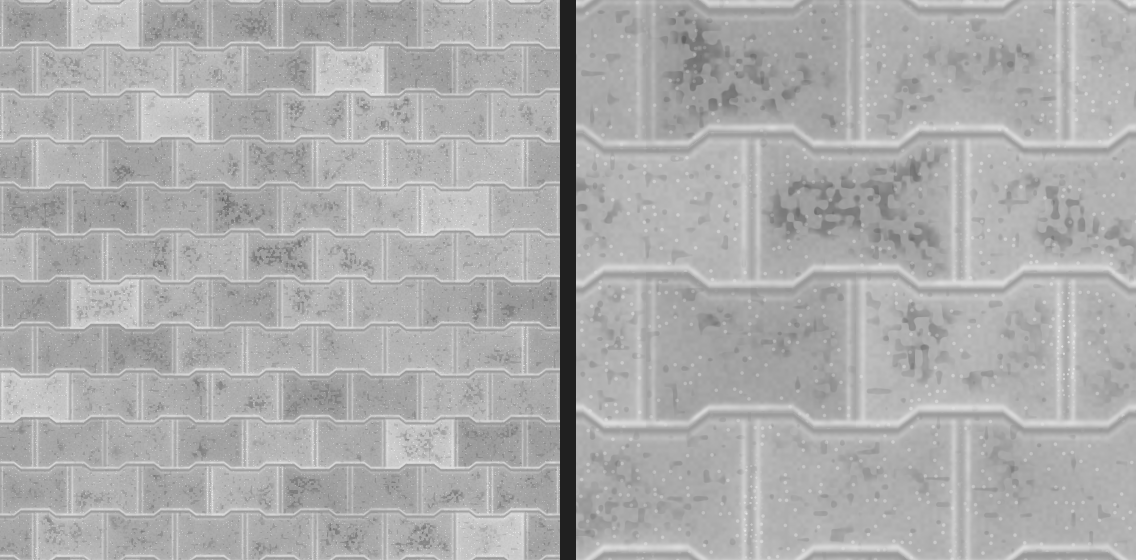
Left, the full canvas; right, a detail of the centre.
This texture is drawn by a three.js fragment shader. Its source:

```glsl
// Grey interlocking concrete pavers: 8 across, 12 rows in running bond, with wavy bed joints.
varying vec2 vUv;

const float COLUMNS = 8.0;
const float ROWS = 12.0;
const float TILE_W = 1.5;      // lengths below are in row heights
const float WAVE = 0.056;      // half height of the bed joint steps
const float GROOVE_TONE = 0.58;
const float BEVEL_TONE = 0.88;

float hash(vec2 p) {
  vec3 q = fract(vec3(p.xyx) * 0.1031);
  q += dot(q, q.yzx + 33.33);
  return fract((q.x + q.y) * q.z);
}

float noise(vec2 p) {
  vec2 i = floor(p), f = fract(p);
  f = f * f * (3.0 - 2.0 * f);
  return mix(mix(hash(i), hash(i + vec2(1.0, 0.0)), f.x),
             mix(hash(i + vec2(0.0, 1.0)), hash(i + 1.0), f.x), f.y);
}

float fbm(vec2 p) {
  float sum = 0.0, gain = 0.5;
  for (int i = 0; i < 4; i++) {
    sum += gain * noise(p);
    p = p * 2.07 + 17.3;
    gain *= 0.5;
  }
  return sum / 0.9375;
}

// Soft line of the given half width around a signed distance
float line(float d, float width) {
  return exp(-d * d / (width * width));
}

// Sideways shift of a row, in tiles
float rowShift(float row) {
  return 0.5 * (1.0 - mod(row, 2.0));
}

// Height of a bed joint: low at joints of the row above, high at joints below
float bedWave(float x, float row) {
  float d = abs(fract(x / TILE_W - rowShift(row) + 0.5) - 0.5);
  return mix(-WAVE, WAVE, clamp((d - 0.2) / 0.1, 0.0, 1.0));
}

// Small pale grains, at most one per cell
float specks(vec2 p, float amount) {
  vec2 cell = floor(p);
  vec2 center = 0.3 + 0.4 * vec2(hash(cell + 3.7), hash(cell + 9.1));
  float dotMask = 1.0 - smoothstep(0.12, 0.3, length(fract(p) - center));
  return dotMask * step(1.0 - amount, hash(cell + 21.0));
}

// Base tone of a tile with a few paler ones
float tileTone(vec2 tile) {
  float h = hash(tile * 3.0 + 11.0);
  return mix(0.615, 0.735, h) + 0.05 * step(0.88, h);
}

// Concrete face: clouds, grain, broken dark stains and specks
float concrete(vec2 p, vec2 tile, float edge) {
  vec2 q = p + 13.0 * vec2(hash(tile + 5.0), hash(tile + 8.0));
  float stain = smoothstep(0.48, 0.72, fbm(q * 2.4));
  stain *= smoothstep(0.06, 0.24, edge) * mix(0.35, 1.0, hash(tile + 31.0));
  float pits = smoothstep(0.42, 0.68, noise(q * 21.0));
  float tone = 0.07 * (fbm(q * 1.3 + 40.0) - 0.5);
  tone += 0.035 * (noise(q * 34.0) - 0.5);
  tone -= stain * (0.025 + 0.14 * pits);
  tone -= 0.07 * smoothstep(0.78, 0.92, noise(q * 16.0 + 70.0));
  return tone + 0.09 * specks(q * 17.0, 0.16);
}

void main() {
  vec2 p = vUv * ROWS;

  // Signed distance to the nearest bed joint, then the tile on that side
  float joint = floor(p.y + 0.5);
  float bed = p.y - joint - bedWave(p.x, joint);
  float row = joint - step(bed, 0.0);
  float across = p.x / TILE_W - rowShift(row);
  vec2 tile = vec2(mod(floor(across), COLUMNS), mod(row, ROWS));
  float side = (0.5 - abs(fract(across) - 0.5)) * TILE_W;
  float edge = min(abs(bed), side);

  // Face with a pale bloom towards the edges
  float wear = noise(p * 0.9 + 4.0);
  float tone = tileTone(tile) + concrete(p, tile, edge);
  tone += exp(-edge / 0.08) * mix(0.03, 0.12, wear * wear);

  // Upright joints: a grey groove between two pale bevels
  float clearBed = smoothstep(0.02, 0.07, abs(bed));
  float chips = mix(0.55, 1.0, noise(p * 15.0 + 60.0));
  float bevel = line(side - 0.052, 0.02) * clearBed;
  tone = mix(tone, 0.64, 0.75 * line(side, 0.026) * clearBed);
  tone = mix(tone, BEVEL_TONE, bevel * chips * mix(0.3, 0.8, wear));
  float crumbs = specks(p * 26.0, 0.5) * line(side, 0.06);
  tone += 0.16 * crumbs * smoothstep(0.55, 0.8, wear);

  // Bed joints: bright lip above, dark groove, faint bevel below
  tone = mix(tone, GROOVE_TONE, 0.8 * line(bed + 0.018, 0.028));
  tone = mix(tone, BEVEL_TONE, line(bed - 0.034, 0.025) * chips * mix(0.75, 1.0, wear));
  tone = mix(tone, BEVEL_TONE, line(bed + 0.075, 0.02) * chips * 0.25);

  gl_FragColor = vec4(vec3(clamp(tone, 0.0, 1.0)), 1.0);
}
```
